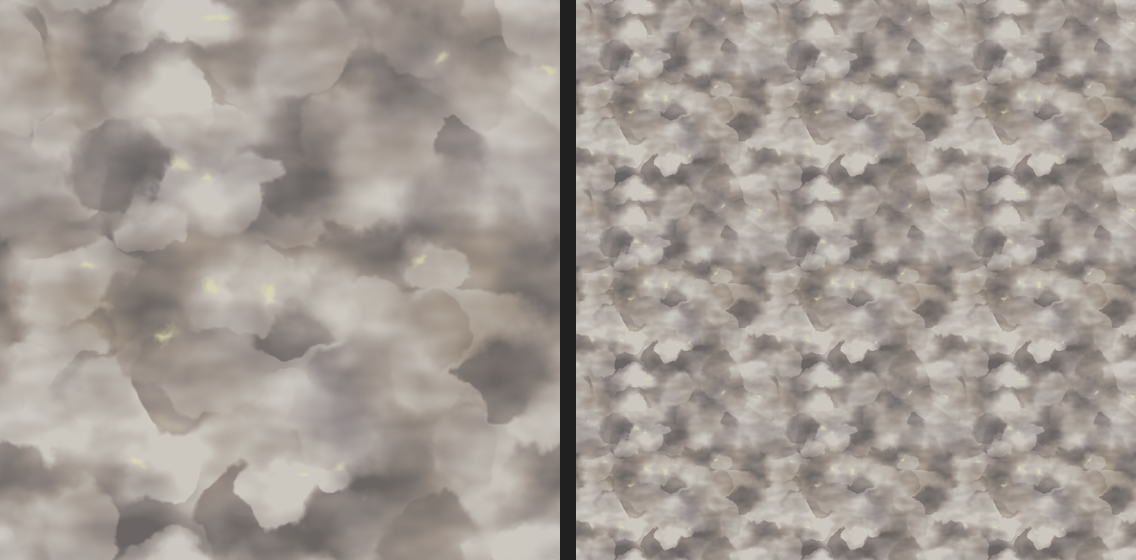
Left, the tile; right, the same tile 3 across and 3 down.
Give the GLSL for this texture, as a Shadertoy shader.

```glsl
// Seamless soft grey-brown clouds: ragged overlapping puffs with pale yellow glints.
#define PUFF_CELLS 5       // large puffs across the tile
#define SHADE_CELLS 7      // dark puffs across the tile
#define SMALL_CELLS 8      // small puffs across the tile
#define RAGGEDNESS 0.06    // displacement of puff outlines
#define BASE_TONE 0.535    // mean tone behind the puffs
#define BASE_CONTRAST 0.25
#define BROAD 0.18         // large light and dark regions
#define STREAKS 0.06       // strength of horizontal wisps
#define MOTTLE 0.13        // soft mottling over everything
#define TILE_SHIFT vec2(0.42, 0.18)
#define GLINT_COLOR vec3(0.87, 0.86, 0.69)

// Integer hash giving four values in 0..1; cells wrap at the period.
vec4 hash(ivec2 cell, ivec2 period, int seed) {
    cell = (cell + 4 * period) % period;   // operands stay positive
    uvec4 h = uvec4(cell.x, cell.y, seed, cell.x + 57 * cell.y + 131 * seed);
    h = h * 1664525u + 1013904223u;
    for (int i = 0; i < 2; i++) {
        h.x += h.y * h.w;
        h.y += h.z * h.x;
        h.z += h.x * h.y;
        h.w += h.y * h.z;
        h ^= h >> 16u;
    }
    return vec4(h >> 8u) / 16777216.0;
}

float cornerSlope(ivec2 cell, vec2 offset, ivec2 period, int seed) {
    float angle = 6.28319 * hash(cell, period, seed).x;
    return dot(vec2(cos(angle), sin(angle)), offset);
}

// Gradient noise that repeats over the tile; each seed shifts its lattice.
float noise(vec2 uv, ivec2 period, int seed) {
    vec2 p = uv * vec2(period) + fract(float(seed) * vec2(0.618, 0.755));
    ivec2 c = ivec2(floor(p));
    vec2 f = fract(p);
    vec2 u = f * f * f * (f * (f * 6.0 - 15.0) + 10.0);
    ivec2 e = ivec2(1, 0);
    float low = mix(cornerSlope(c, f, period, seed),
                    cornerSlope(c + e.xy, f - vec2(1, 0), period, seed), u.x);
    float high = mix(cornerSlope(c + e.yx, f - vec2(0, 1), period, seed),
                     cornerSlope(c + e.xx, f - vec2(1, 1), period, seed), u.x);
    return mix(low, high, u.y);
}

float fbm(vec2 uv, ivec2 period, int octaves, int seed) {
    float sum = 0.0, gain = 1.0;
    for (int i = 0; i < octaves; i++) {
        sum += gain * noise(uv, period, seed + i);
        period *= 2;
        gain *= 0.5;
    }
    return sum;
}

// Paints puffs over sky (x: tone, y: glint); each is crisp on one side only.
vec2 paintPuffs(vec2 sky, vec2 uv, int cells, vec2 tones, float share,
                float opacity, float glintShare, int seed) {
    vec2 p = uv * float(cells);
    ivec2 home = ivec2(floor(p));
    for (int j = -1; j <= 1; j++)
    for (int i = -1; i <= 1; i++) {
        ivec2 cell = home + ivec2(i, j);
        vec4 place = hash(cell, ivec2(cells), seed);
        vec4 look = hash(cell, ivec2(cells), seed + 1);
        if (place.w > share) continue;

        vec2 delta = p - vec2(cell) - 0.2 - 0.6 * place.xy;
        float dist = length(delta * vec2(0.92, 1.08));
        float radius = mix(0.5, 0.9, place.z);
        float angle = 6.28319 * look.x;
        float side = dot(delta, vec2(cos(angle), sin(angle))) / (dist + 0.001);
        float softness = mix(0.1, 0.95, smoothstep(-0.9, 0.5, side));
        float alpha = opacity * (1.0 - smoothstep(radius * (1.0 - softness), radius, dist));

        float lit = step(look.w, glintShare);
        float tone = mix(tones.x, tones.y, look.y) - 0.05 * dist
                   + 0.06 * lit * exp(-9.0 * dist * dist);
        float glint = lit * (1.0 - smoothstep(0.0, 1.0, length(delta * vec2(4.5, 10.0))));
        sky = mix(sky, vec2(tone, glint), alpha);
    }
    return sky;
}

// Grey-brown ramp; warmth shifts the middle tones between mauve and tan.
vec3 cloudColor(float tone, float warmth) {
    vec3 dark = vec3(0.47, 0.443, 0.43);
    vec3 middle = vec3(0.62, 0.577, 0.55);
    vec3 light = vec3(0.78, 0.76, 0.73);
    vec3 color = tone < 0.62 ? mix(dark, middle, (tone - 0.47) / 0.15)
                             : mix(middle, light, (tone - 0.62) / 0.16);
    warmth *= max(0.3, 1.0 - abs(tone - 0.61) / 0.2);
    return color + warmth * vec3(0.02, 0.0, -0.045);
}

void mainImage(out vec4 fragColor, in vec2 fragCoord) {
    vec2 uv = fragCoord / iResolution.xy + TILE_SHIFT;

    // Ragged outlines
    vec2 warp = vec2(fbm(uv, ivec2(7), 5, 10), fbm(uv, ivec2(7), 5, 20));
    vec2 ragged = uv + RAGGEDNESS * warp;

    // Dark backdrop, then layers of puffs
    float backdrop = BASE_TONE + BASE_CONTRAST * fbm(uv + 0.3 * RAGGEDNESS * warp, ivec2(4, 5), 3, 30);
    vec2 sky = vec2(backdrop, 0.0);
    sky = paintPuffs(sky, ragged, PUFF_CELLS, vec2(0.68, 0.79), 0.75, 0.9, 0.25, 40);
    sky = paintPuffs(sky, ragged, SHADE_CELLS, vec2(0.44, 0.56), 0.33, 0.75, 0.0, 50);
    sky = paintPuffs(sky, ragged, SMALL_CELLS, vec2(0.67, 0.79), 0.45, 0.8, 0.25, 60);

    // Broad regions, wisps and mottling
    float tone = sky.x + BROAD * fbm(uv, ivec2(3), 2, 100)
               + STREAKS * fbm(uv, ivec2(7, 20), 2, 70)
               + MOTTLE * fbm(uv, ivec2(7, 10), 3, 80);
    tone = clamp(tone, 0.42, 0.8);

    float warmth = fbm(uv, ivec2(4), 2, 90);
    vec3 color = cloudColor(tone, warmth);
    color = mix(color, GLINT_COLOR, 0.9 * clamp(sky.y, 0.0, 1.0));
    fragColor = vec4(color, 1.0);
}
```
